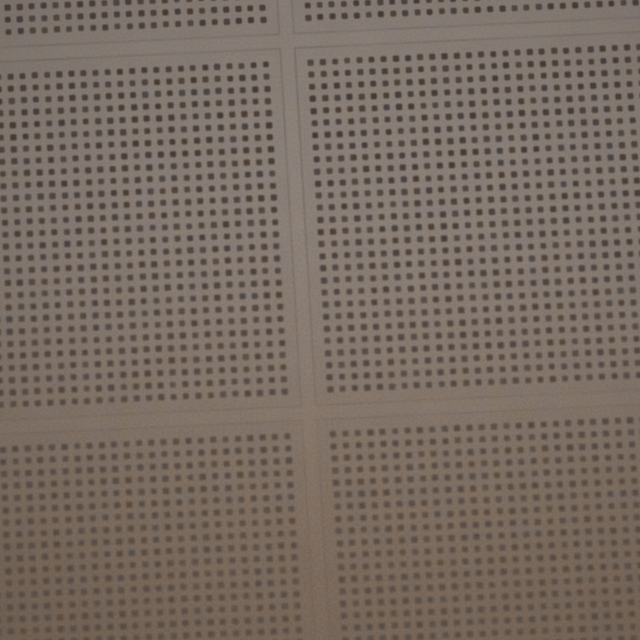
Give the GLSL for this texture, as a three.js fragment shader.

```glsl
varying vec2 vUv;

const vec2 GRID_ORIGIN = vec2(0.4857, 0.9023); // first hole of the right panel
const vec2 HOLE_PITCH = vec2(0.0190, 0.01892);
const float LAST_HOLE = 27.0;                  // 28 holes along each panel side
const float PANEL_PERIOD = 30.7;               // panel plus border, in hole pitches
const float ROW_SLOPE = 0.047;
const float COLUMN_LEAN = 0.060;
const float SPREAD = 0.03;

const vec3 COOL_BOARD = vec3(0.545, 0.503, 0.472);
const vec3 WARM_BOARD = vec3(0.500, 0.430, 0.372);
const vec3 HOLE_BROWN = vec3(0.270, 0.222, 0.190);
const vec3 HOLE_BLUE = vec3(0.265, 0.250, 0.255);
const vec3 SEAM_COLOR = vec3(0.375, 0.345, 0.345);

float hash(vec2 p) {
  return fract(sin(dot(p, vec2(127.1, 311.7))) * 43758.545);
}

vec2 gradient(vec2 p) {
  float angle = 6.28318 * hash(p);
  return vec2(cos(angle), sin(angle));
}

float gradientNoise(vec2 p) {
  vec2 i = floor(p);
  vec2 f = p - i;
  vec2 s = f * f * f * (f * (f * 6.0 - 15.0) + 10.0);
  vec2 e = vec2(1.0, 0.0);
  float low = mix(dot(gradient(i), f), dot(gradient(i + e), f - e), s.x);
  float high = mix(dot(gradient(i + e.yx), f - e.yx), dot(gradient(i + 1.0), f - 1.0), s.x);
  return mix(low, high, s.y);
}

float roundedBox(vec2 p, vec2 halfSize, float radius) {
  vec2 q = abs(p) - halfSize + radius;
  return length(max(q, 0.0)) + min(max(q.x, q.y), 0.0) - radius;
}

// Skewed board coordinates, counted in holes rightward and downward
vec2 boardCoords(vec2 uv) {
  vec2 d = uv - GRID_ORIGIN;
  float down = (ROW_SLOPE * d.x - d.y) / (1.0 + ROW_SLOPE * COLUMN_LEAN);
  float across = (d.x - COLUMN_LEAN * down) / (1.0 + SPREAD * down);
  return vec2(across, down) / HOLE_PITCH;
}

// Warm at the bottom, cool at the top, darker toward the corners
vec3 boardColor(vec2 uv) {
  vec3 color = mix(WARM_BOARD, COOL_BOARD, smoothstep(0.0, 0.8, uv.y));
  vec2 d = uv - vec2(0.55, 0.53);
  return color * (1.0 - 0.24 * dot(d, d));
}

vec3 addSeams(vec3 color, vec2 local, vec2 uv) {
  float frame = roundedBox(local - 0.5 * LAST_HOLE, vec2(0.5 * LAST_HOLE + 1.25), 0.05);
  float wear = 0.75 + 0.7 * gradientNoise(uv * 9.0);
  float strength = mix(0.16, 0.38, smoothstep(0.2, 0.95, uv.y)) * wear;
  float line = 1.0 - smoothstep(0.03, 0.16, abs(frame));
  float bar = smoothstep(0.05, 0.3, frame);
  return mix(color * (1.0 + 0.015 * bar), SEAM_COLOR, line * strength);
}

vec3 addHoles(vec3 color, vec2 local, vec2 panel, vec2 uv) {
  vec2 index = clamp(floor(local + 0.5), 0.0, LAST_HOLE);
  vec2 id = index + panel * 41.0;
  vec2 jitter = 0.05 * (vec2(hash(id), hash(id + 7.3)) - 0.5);
  float size = 0.245 + 0.03 * (hash(id + 3.1) - 0.5);
  float edge = roundedBox(local - index - jitter, vec2(size), 0.16);
  float blur = mix(0.19, 0.12, uv.y);
  float mask = 1.0 - smoothstep(-blur, blur, edge);
  float depth = mix(0.56, 0.94, smoothstep(0.0, 0.9, uv.y));
  depth *= 0.88 + 0.2 * hash(id + 5.9);
  vec3 shade = mix(HOLE_BROWN, HOLE_BLUE, 0.7 * hash(id + 11.7));
  return mix(color, shade, mask * min(depth, 1.0));
}

// Fine speckle and soft, faintly tinted blotches
vec3 addGrain(vec3 color, vec2 uv) {
  float speckle = gradientNoise(uv * 230.0) + 0.6 * gradientNoise(uv * 390.0 + 17.0);
  float blotch = gradientNoise(uv * 24.0 + 5.0);
  float tint = gradientNoise(uv * 38.0 + 31.0);
  color *= 1.0 + mix(0.065, 0.04, uv.y) * speckle + 0.02 * blotch;
  return color + tint * vec3(-0.010, 0.0, 0.018);
}

void main() {
  // Panel tiling, with the wrap kept in the middle of the border
  vec2 board = boardCoords(vUv);
  float margin = 0.5 * (PANEL_PERIOD - LAST_HOLE);
  vec2 panel = floor((board + margin) / PANEL_PERIOD);
  vec2 local = board - panel * PANEL_PERIOD;

  vec3 color = boardColor(vUv);
  color = addSeams(color, local, vUv);
  color = addHoles(color, local, panel, vUv);
  color = addGrain(color, vUv);
  gl_FragColor = vec4(color, 1.0);
}
```
